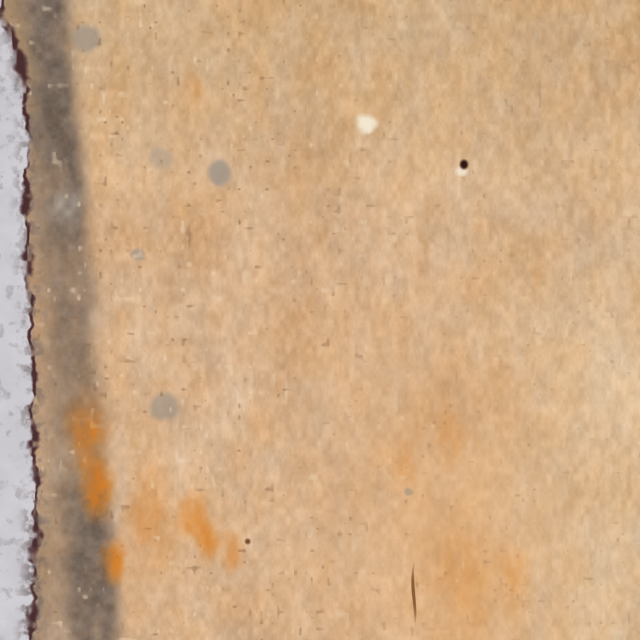
Reproduce this texture procedurally as a Shadertoy shader.

```glsl
// Weathered sandy plaster: a pale wall strip and broken crack at the left, a slanted
// grey shadow beside it, rust stains and scattered spots. Layered value noise gives
// the mottling; soft ellipses place the stains, and thresholded noise the flecks.

const vec3 SAND = vec3(0.835, 0.685, 0.535);
const vec3 SAND_TOP = vec3(0.80, 0.66, 0.495);
const vec3 SAND_PALE = vec3(0.85, 0.725, 0.575);
const vec3 WALL = vec3(0.80, 0.79, 0.81);
const vec3 SHADOW = vec3(0.46, 0.40, 0.355);
const vec3 CRACK = vec3(0.29, 0.18, 0.19);
const vec3 RUST = vec3(0.85, 0.49, 0.14);
const vec3 SPOT_GREY = vec3(0.63, 0.58, 0.53);
const float GRAIN = 0.13;
const float MOTTLE = 0.12;
const float FLECKS = 0.5;

// Stains and spots: centre x, centre y, radius, strength
const vec4 STAINS[12] = vec4[12](
    vec4(0.135, 0.322, 0.027, 0.75), vec4(0.153, 0.240, 0.022, 0.75),
    vec4(0.178, 0.120, 0.015, 0.85), vec4(0.235, 0.190, 0.038, 0.36),
    vec4(0.302, 0.195, 0.018, 0.60), vec4(0.322, 0.160, 0.017, 0.75),
    vec4(0.362, 0.140, 0.015, 0.55), vec4(0.705, 0.320, 0.024, 0.30),
    vec4(0.632, 0.275, 0.020, 0.28), vec4(0.725, 0.090, 0.050, 0.30),
    vec4(0.802, 0.100, 0.025, 0.32), vec4(0.302, 0.867, 0.014, 0.30));
const vec4 SPOTS[6] = vec4[6](
    vec4(0.133, 0.941, 0.023, 0.75), vec4(0.253, 0.753, 0.018, 0.45),
    vec4(0.344, 0.730, 0.018, 0.85), vec4(0.255, 0.363, 0.021, 0.70),
    vec4(0.217, 0.606, 0.010, 0.70), vec4(0.639, 0.229, 0.006, 0.60));

float hash(vec2 p) {
    vec3 q = fract(vec3(p.xyx) * 0.1031);
    q += dot(q, q.yzx + 33.33);
    return fract((q.x + q.y) * q.z);
}

float noise(vec2 p) {
    vec2 i = floor(p), f = fract(p);
    f = f * f * (3.0 - 2.0 * f);
    return mix(mix(hash(i), hash(i + vec2(1, 0)), f.x),
               mix(hash(i + vec2(0, 1)), hash(i + vec2(1, 1)), f.x), f.y);
}

float fbm(vec2 p) {
    float sum = 0.0, amp = 0.5;
    for (int i = 0; i < 4; i++) {
        sum += amp * noise(p);
        p = p * 2.03 + 17.3;
        amp *= 0.5;
    }
    return sum / 0.9375;
}

// Soft-edged ellipse; softness is a fraction of its radius
float blob(vec2 p, vec2 centre, vec2 radius, float softness) {
    return 1.0 - smoothstep(1.0 - softness, 1.0 + softness, length((p - centre) / radius));
}

float crackX(float y) {
    float bend = 0.035 * smoothstep(0.86, 1.0, y) + 0.008 * smoothstep(0.2, 0.0, y);
    return 0.058 - 0.02 * y - bend + 0.016 * (fbm(vec2(3.0, y * 36.0)) - 0.5);
}

// Sparse irregular flecks at the peaks of fine noise
float flecks(vec2 p, float low) {
    return smoothstep(low, 1.0, noise(p)) * smoothstep(0.35, 0.75, noise(p * 0.37 + 21.0));
}

vec3 plaster(vec2 p) {
    vec3 col = mix(SAND, SAND_TOP, smoothstep(0.55, 1.0, p.y) * 0.8);
    col = mix(col, SAND_PALE, smoothstep(0.5, 1.0, p.x) * smoothstep(1.0, 0.4, p.y) * 0.8);
    col += MOTTLE * (fbm(p * vec2(13.0, 8.0)) - 0.5) * vec3(0.8, 1.0, 1.1);
    col += 0.09 * (fbm(p * vec2(32.0, 18.0) + 40.0) - 0.5) * vec3(0.5, -0.2, -1.0);
    col += 0.07 * (fbm(p * vec2(56.0, 30.0) + 11.0) - 0.5);
    return col + GRAIN * (fbm(p * vec2(120.0, 75.0)) - 0.5);
}

void mainImage(out vec4 fragColor, in vec2 fragCoord) {
    vec2 p = fragCoord / iResolution.xy;
    vec2 warped = p + 0.022 * (vec2(fbm(p * 34.0), fbm(p * 27.0 + 9.0)) - 0.5);
    vec3 col = plaster(p);

    // Slanted shadow with a greyer, mottled margin towards the crack
    float right = 0.199 - 0.082 * p.y + 0.022 * (fbm(p * vec2(14.0, 11.0)) - 0.5);
    float band = smoothstep(right + 0.012, right - 0.030, p.x);
    float core = blob(warped, vec2(0.154 - 0.074 * p.y, p.y), vec2(0.038, 1.0), 0.75);
    float fade = 1.0 - 0.32 * blob(p, vec2(0.1, 0.43), vec2(0.3, 0.17), 0.8);
    float depth = band * fade * (0.40 + 0.5 * core) * (0.55 + 0.9 * fbm(p * vec2(32.0, 18.0)));
    col = mix(col, SHADOW + 0.16 * (fbm(p * 80.0) - 0.5), min(depth, 1.0));

    // Rust stains, drawn out vertically
    for (int i = 0; i < 12; i++) {
        vec4 s = STAINS[i];
        float stain = blob(warped, s.xy, s.z * vec2(0.9, 1.75), 0.85);
        col = mix(col, RUST, s.w * stain * (0.35 + 1.1 * fbm(p * vec2(60.0, 30.0))));
    }
    float warmth = blob(warped, vec2(0.70, 0.19), vec2(0.18, 0.26), 0.8);
    col = mix(col, vec3(0.88, 0.65, 0.42), 0.30 * warmth);

    // Grey spots, pale chips and dark pits
    for (int i = 0; i < 6; i++) {
        vec4 s = SPOTS[i];
        col = mix(col, SPOT_GREY, s.w * blob(mix(p, warped, 0.6), s.xy, vec2(s.z), 0.35));
    }
    float dust = blob(warped, vec2(0.1, 0.674), vec2(0.022), 0.7);
    col = mix(col, vec3(0.70, 0.66, 0.61), dust * (0.3 + 0.6 * noise(p * 75.0)));
    vec2 tilted = warped - vec2(0.573, 0.805);
    tilted.y -= 0.35 * tilted.x;
    col = mix(col, vec3(0.95, 0.90, 0.81), blob(tilted, vec2(0), vec2(0.015, 0.012), 0.5));
    col = mix(col, vec3(0.94, 0.87, 0.78), blob(p, vec2(0.721, 0.732), vec2(0.009, 0.007), 0.5));
    col = mix(col, vec3(0.18, 0.10, 0.07), blob(p, vec2(0.725, 0.743), vec2(0.006, 0.007), 0.5));
    col = mix(col, vec3(0.46, 0.30, 0.19), blob(p, vec2(0.387, 0.154), vec2(0.004), 0.6));
    vec2 hair = vec2(0.647 + 0.002 * sin(p.y * 50.0), 0.073);
    col = mix(col, vec3(0.45, 0.28, 0.15), 0.8 * blob(p, hair, vec2(0.0025, 0.037), 0.5));
    float leftward = mix(1.0, 0.5, smoothstep(0.3, 0.7, p.x));
    col = mix(col, vec3(0.94, 0.85, 0.73), FLECKS * leftward * flecks(p * vec2(105.0, 75.0), 0.76));
    col = mix(col, vec3(0.54, 0.40, 0.29), FLECKS * leftward * flecks(p * 115.0 + 60.0, 0.78));

    // Pale wall and the broken crack that bounds it
    float side = p.x - crackX(p.y) + 0.005 * (noise(p * 120.0) - 0.5);
    vec3 wall = WALL + 0.07 * (fbm(p * 32.0) - 0.5);
    wall = mix(wall, vec3(0.60, 0.58, 0.59), 0.5 * smoothstep(0.58, 0.8, fbm(p * 65.0 + 5.0)));
    col = mix(wall, col, smoothstep(-0.006, 0.006, side));
    float gravel = smoothstep(0.032, 0.0, abs(side)) * smoothstep(0.45, 0.72, fbm(p * 80.0));
    col = mix(col, vec3(0.42, 0.37, 0.36), (0.55 + 0.25 * smoothstep(0.3, 0.1, p.y)) * gravel);
    float width = 0.001 + 0.011 * smoothstep(0.35, 0.8, fbm(vec2(7.0, p.y * 22.0)));
    float line = 1.0 - smoothstep(width * 0.3, width + 0.003, abs(side));
    float broken = smoothstep(0.15, 0.6, noise(p * vec2(130.0, 85.0)));
    col = mix(col, CRACK, line * (0.25 + 0.75 * broken));

    fragColor = vec4(clamp(col, 0.0, 1.0), 1.0);
}
```
